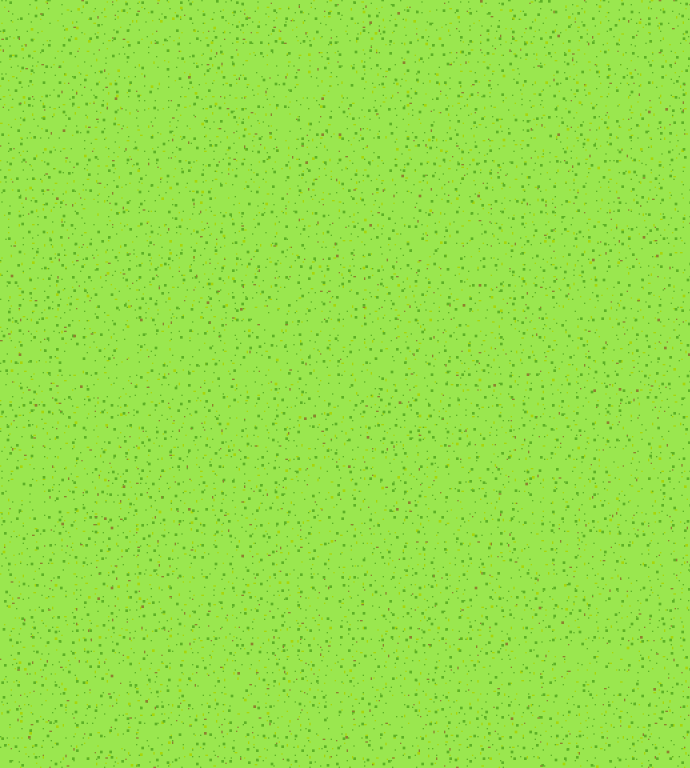
This texture is drawn by a WebGL 1 fragment shader. Its source:

```glsl
precision highp float;
// Bright lime ground scattered with tiny square specks of green, yellow and brown.

uniform vec2 u_resolution;

// Colours
const vec3 LIME   = vec3(0.602, 0.906, 0.310);
const vec3 GREEN  = vec3(0.365, 0.695, 0.150);
const vec3 YELLOW = vec3(0.655, 0.840, 0.040);
const vec3 BROWN  = vec3(0.560, 0.500, 0.190);

// Scale: the canvas height holds this many texels, the side of the finest speck
const float TEXELS = 576.0;

// Cell side in texels, and share of the cells that hold a speck
const float BLOCK_CELL = 10.0;
const float BLOCK_FILL = 0.66;
const float DOT_CELL = 8.0;
const float DOT_FILL = 0.80;
const float YELLOW_CELL = 8.0;
const float YELLOW_FILL = 0.74;
const float BROWN_CELL = 12.0;
const float BROWN_FILL = 0.48;

// Uneven density: soft patches, and a fuller row of cells at intervals
const float PATCH_SIZE = 70.0;
const float PATCH_GAIN = 0.30;
const float ROW_PERIOD = 9.0;
const float ROW_GAIN = 0.25;

vec2 hash2(vec2 p) {
  vec3 q = fract(p.xyx * vec3(0.1031, 0.1030, 0.0973));
  q += dot(q, q.yzx + 33.33);
  return fract((q.xx + q.yz) * q.zy);
}

// Dot product of a random lattice gradient with the offset to it
float slope(vec2 corner, vec2 offset) {
  return dot(hash2(corner + 17.0) * 2.0 - 1.0, offset);
}

float gradientNoise(vec2 p) {
  vec2 i = floor(p);
  vec2 f = fract(p);
  vec2 u = f * f * f * (f * (f * 6.0 - 15.0) + 10.0);
  vec2 e = vec2(1.0, 0.0);
  float low = mix(slope(i, f), slope(i + e.xy, f - e.xy), u.x);
  float high = mix(slope(i + e.yx, f - e.yx), slope(i + e.xx, f - e.xx), u.x);
  return mix(low, high, u.y);
}

// Exact share of a pixel of the given width covered by a rectangle
float coverage(vec2 p, vec2 corner, vec2 size, float pixel) {
  vec2 low = max(p - 0.5 * pixel, corner);
  vec2 high = min(p + 0.5 * pixel, corner + size);
  vec2 overlap = max(high - low, 0.0) / pixel;
  return overlap.x * overlap.y;
}

// One speck per filled cell, snapped to texels and kept inside its cell
float specks(vec2 p, float cell, float fill, vec2 size, float rowGain,
             float seed, float pixel) {
  vec2 id = floor(p / cell);
  vec2 key = id + seed;
  float density = fill;
  density += PATCH_GAIN * gradientNoise((id + 0.5) * cell / PATCH_SIZE);
  density += rowGain * (1.0 - step(0.5, mod(id.y, ROW_PERIOD)));

  // Size range: x is the usual side, y the side of the rarer longer ones
  vec2 side = mix(vec2(size.x), vec2(size.y), step(0.72, hash2(key + 41.3)));
  vec2 corner = 1.0 + floor(hash2(key + 7.7) * (cell - side - 1.0));
  float present = step(hash2(key + 83.1).x, density);
  return present * coverage(p, id * cell + corner, side, pixel);
}

void main() {
  float pixel = TEXELS / u_resolution.y;
  vec2 p = gl_FragCoord.xy * pixel;

  // Layers from the faintest specks up to the boldest
  float yellow = specks(p + 3.0, YELLOW_CELL, YELLOW_FILL, vec2(1.0, 2.0),
                        0.0, 211.0, pixel);
  float dots = specks(p + 5.0, DOT_CELL, DOT_FILL, vec2(1.0, 1.0),
                      0.0, 431.0, pixel);
  float blocks = specks(p, BLOCK_CELL, BLOCK_FILL, vec2(2.0, 2.0),
                        ROW_GAIN, 0.0, pixel);
  float brown = specks(p + 7.0, BROWN_CELL, BROWN_FILL, vec2(1.0, 2.0),
                       0.0, 647.0, pixel);

  vec3 color = mix(LIME, YELLOW, yellow);
  color = mix(color, GREEN, dots);
  color = mix(color, GREEN, blocks);
  color = mix(color, BROWN, brown);
  gl_FragColor = vec4(color, 1.0);
}
```
